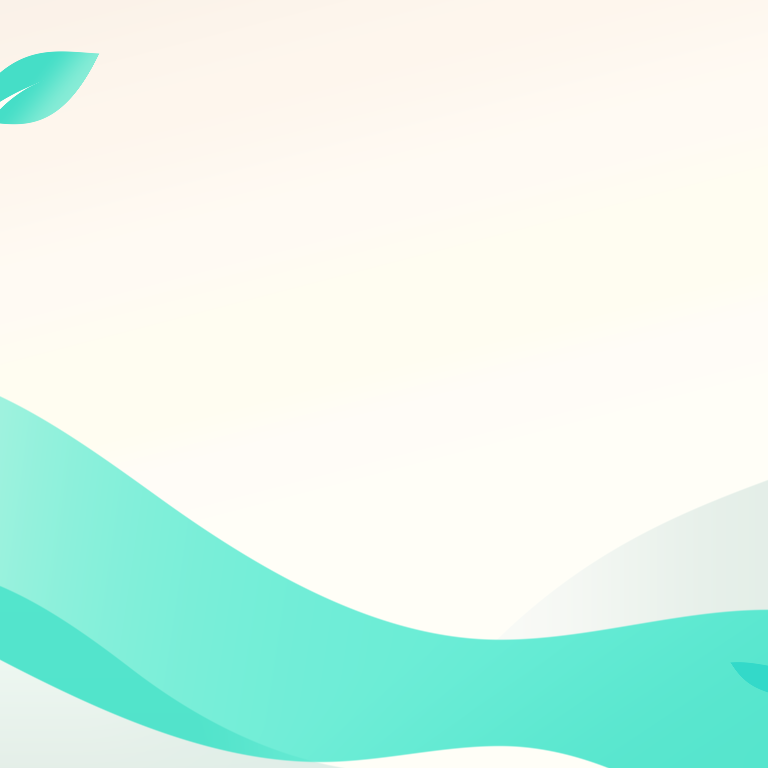
Write a three.js fragment shader that draws this background.

```glsl
// Mint ribbon sweeping under a warm cream sky, with pale hills and two leaves.
varying vec2 vUv;

const float EDGE = 0.0014;

const vec3 MINT_LIGHT = vec3(0.62, 0.95, 0.87);
const vec3 MINT = vec3(0.39, 0.925, 0.835);
const vec3 MINT_DEEP = vec3(0.32, 0.89, 0.795);
const vec3 TEAL = vec3(0.20, 0.85, 0.79);
const vec3 MIST = vec3(0.895, 0.935, 0.91);
const vec3 IVORY = vec3(1.0, 0.998, 0.97);

// Cubic height between two knots, each holding x, height and slope.
float arc(float x, vec3 a, vec3 b) {
  float span = b.x - a.x;
  float t = clamp((x - a.x) / span, 0.0, 1.0);
  float s = 1.0 - t;
  return a.y * s * s * (1.0 + 2.0 * t) + b.y * t * t * (1.0 + 2.0 * s)
    + span * s * t * (a.z * s - b.z * t);
}

// Height over two joined arcs.
float arc2(float x, vec3 a, vec3 b, vec3 c) {
  return x < b.x ? arc(x, a, b) : arc(x, b, c);
}

// Height over three joined arcs.
float arc3(float x, vec3 a, vec3 b, vec3 c, vec3 d) {
  return x < c.x ? arc2(x, a, b, c) : arc(x, c, d);
}

// Smooth coverage of the area under a height.
float below(float y, float height) {
  return smoothstep(-EDGE, EDGE, height - y);
}

// Smooth coverage between two heights, empty where they meet.
float between(float y, float low, float high) {
  return smoothstep(0.0, EDGE, min(y - low, high - y));
}

// Slanted sky with soft peach, cream and blush bands.
vec3 sky(vec2 p) {
  float s = p.y - 0.26 * p.x;
  vec3 c = mix(IVORY, vec3(1.0, 0.988, 0.97), smoothstep(0.23, 0.29, s));
  c = mix(c, vec3(1.0, 0.993, 0.945), smoothstep(0.32, 0.40, s));
  c = mix(c, vec3(1.0, 0.981, 0.953), smoothstep(0.49, 0.60, s));
  c = mix(c, vec3(0.995, 0.965, 0.93), smoothstep(0.62, 0.80, s));
  return mix(c, vec3(0.982, 0.948, 0.912), smoothstep(0.80, 1.0, s));
}

// Ribbon colour, paling to the left and deepening at the lower right.
vec3 ribbonColor(vec2 p) {
  float pale = exp(-3.4 * p.x) * (0.8 + 0.45 * p.y);
  vec3 c = mix(MINT, MINT_LIGHT, clamp(pale, 0.0, 1.0));
  float depth = smoothstep(0.25, 0.95, p.x - 1.6 * p.y);
  return mix(c, MINT_DEEP, 0.75 * depth);
}

// Leaf entering from the left, with a tapered pale vein.
vec3 addVeinedLeaf(vec3 base, vec2 p) {
  vec3 tip = vec3(0.130, 0.931, -0.05);
  float high = arc(p.x, vec3(0.0, 0.906, 0.85), tip);
  float low = arc(p.x, vec3(0.0, 0.8385, -0.1), vec3(tip.xy, 2.1));
  vec3 veinTip = vec3(0.085, 0.906, 0.36);
  float veinHigh = arc(p.x, vec3(0.0, 0.868, 0.62), veinTip);
  float veinLow = arc(p.x, vec3(0.0, 0.857, 1.0), veinTip);
  float light = smoothstep(0.0, 0.075, p.x - 0.8 * (p.y - 0.85));
  vec3 leaf = mix(vec3(0.27, 0.87, 0.78), vec3(0.53, 0.925, 0.84), light);
  leaf = mix(leaf, IVORY, between(p.y, veinLow, veinHigh));
  return mix(base, leaf, between(p.y, low, high));
}

// Small plain leaf entering from the right.
vec3 addSmallLeaf(vec3 base, vec2 p) {
  vec3 tip = vec3(0.9505, 0.138, 0.1);
  float high = arc(p.x, tip, vec3(1.0, 0.134, -0.18));
  float low = arc(p.x, vec3(tip.xy, -1.7), vec3(1.0, 0.0977, -0.35));
  return mix(base, TEAL, between(p.y, low, high));
}

void main() {
  vec2 p = vUv;

  // Curves that bound the landscape.
  float hill = arc(p.x, vec3(0.64, 0.16, 1.0), vec3(1.0, 0.375, 0.37));
  float ribbonTop = arc3(p.x, vec3(0.0, 0.484, -0.47), vec3(0.21, 0.350, -0.72),
    vec3(0.651, 0.167, 0.0), vec3(1.0, 0.206, 0.0));
  float ribbonBase = arc3(p.x, vec3(0.0, 0.141, -0.52), vec3(0.417, 0.0078, 0.0),
    vec3(0.651, 0.0286, 0.0), vec3(0.9, -0.055, -0.62));
  float fold = arc2(p.x, vec3(0.0, 0.237, -0.42), vec3(0.17, 0.130, -0.77),
    vec3(0.46, -0.002, -0.15));

  // Sky and the misty hill on the right.
  vec3 color = sky(p);
  vec3 hillColor = mix(vec3(0.975, 0.98, 0.965), MIST, smoothstep(0.64, 1.0, p.x));
  color = mix(color, hillColor, below(p.y, hill));

  // Ribbon with its darker fold.
  vec3 ribbon = ribbonColor(p);
  float foldShade = below(p.y, fold) * (1.0 - 0.7 * smoothstep(0.25, 0.43, p.x));
  ribbon = mix(ribbon, MINT_DEEP + 0.03 * p.y, foldShade);
  color = mix(color, ribbon, below(p.y, ribbonTop));

  // Pale ground under the ribbon.
  vec3 mist = mix(MIST + 0.25 * p.y, vec3(0.88, 0.935, 0.91), smoothstep(0.1, 0.4, p.x));
  vec3 ground = mix(IVORY, mist, below(p.y, fold));
  color = mix(color, ground, below(p.y, ribbonBase));

  color = addVeinedLeaf(color, p);
  color = addSmallLeaf(color, p);
  gl_FragColor = vec4(color, 1.0);
}
```
